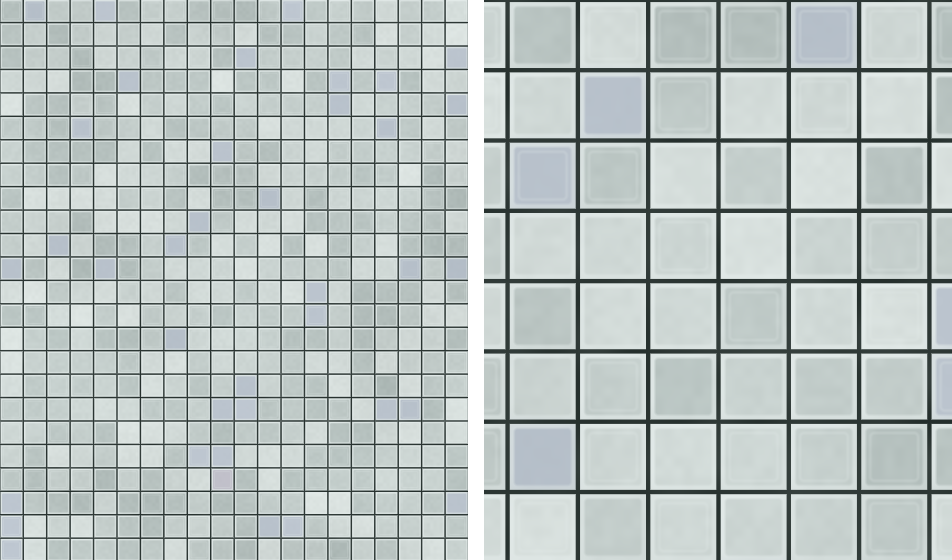
Left: the whole. Right: its middle third, enlarged.
Reproduce this pattern procedurally as a Shadertoy shader.

```glsl
#define COLUMNS 19.97
#define GRID_OFFSET vec2(0.008, 0.068)
#define LINE_HALF_WIDTH 0.031
#define RIM_WIDTH 0.095
#define LINE_COLOR vec3(0.14, 0.18, 0.17)
#define RIM_COLOR vec3(0.895, 0.925, 0.92)
#define DARK_TILE vec3(0.70, 0.745, 0.735)
#define LIGHT_TILE vec3(0.85, 0.88, 0.87)
#define BLUE_TILE vec3(0.715, 0.75, 0.805)
#define MAUVE_TILE vec3(0.74, 0.725, 0.78)
#define MOTTLE 0.025
#define DRIFT 0.075

float hash(vec2 p) {
    vec3 q = fract(p.xyx * 0.1031);
    q += dot(q, q.yzx + 33.33);
    return fract((q.x + q.y) * q.z);
}

float valueNoise(vec2 p) {
    vec2 cell = floor(p);
    vec2 f = fract(p);
    f = f * f * (3.0 - 2.0 * f);
    float low = mix(hash(cell), hash(cell + vec2(1.0, 0.0)), f.x);
    float high = mix(hash(cell + vec2(0.0, 1.0)), hash(cell + 1.0), f.x);
    return mix(low, high, f.y);
}

float roundedBox(vec2 p, float halfSize, float radius) {
    vec2 q = abs(p) - halfSize + radius;
    return length(max(q, 0.0)) + min(max(q.x, q.y), 0.0) - radius;
}

// Coverage of a shape from its signed distance
float coverage(float dist, float pixel) {
    return clamp(0.5 - dist / pixel, 0.0, 1.0);
}

// Soft square patches, some shared by neighbouring tiles
float stainAmount(vec2 uv) {
    vec2 p = uv + 0.5;
    vec2 cell = floor(p);
    vec2 blend = smoothstep(0.38, 0.62, fract(p));
    float total = 0.0;
    for (int i = 0; i < 4; i++) {
        vec2 corner = vec2(i % 2, i / 2);
        vec2 id = cell + corner;
        vec2 weight = mix(1.0 - blend, blend, corner);
        float cluster = valueNoise(id * 0.4 + 71.0);
        float chance = 0.02 + 0.22 * smoothstep(0.35, 0.8, cluster);
        total += weight.x * weight.y * step(hash(id + 53.0), chance);
    }
    return total;
}

vec3 tileColor(vec2 uv, vec2 id) {
    float tone = hash(id + 11.0);
    vec3 color = mix(DARK_TILE, LIGHT_TILE, mix(tone, tone * tone, 0.35));

    // Slow drift across the sheet and fine mottling
    color += DRIFT * (valueNoise(uv * 0.3 + 40.0) - 0.5);
    color += MOTTLE * (valueNoise(uv * 7.0) - 0.5);

    vec3 tint = mix(BLUE_TILE, MAUVE_TILE, step(0.93, hash(id + 29.0)));
    return mix(color, tint, 0.75 * stainAmount(uv));
}

void mainImage(out vec4 fragColor, in vec2 fragCoord) {
    float pixel = COLUMNS / iResolution.x;
    vec2 uv = fragCoord * pixel + GRID_OFFSET;
    vec2 id = floor(uv);
    vec2 local = fract(uv) - 0.5;
    vec3 color = tileColor(uv, id);

    // Pale bevel, stronger on the left and top
    float face = coverage(roundedBox(local, 0.5 - RIM_WIDTH, 0.05), max(pixel, 0.04));
    float bevel = 0.6 + 0.3 * smoothstep(-0.3, 0.3, local.y - local.x);
    bevel *= 0.65 + 0.35 * hash(id + 5.0);
    color = mix(color, RIM_COLOR, (1.0 - face) * bevel);

    // Faint inset frame on some tiles
    float frame = abs(roundedBox(local, 0.34, 0.06)) - 0.02;
    float framed = step(0.6, hash(id + 83.0));
    color = mix(color, RIM_COLOR, 0.2 * framed * coverage(frame, max(pixel, 0.03)));

    // Thin dark joints with slightly uneven strength
    vec2 joint = 0.5 - abs(local) - LINE_HALF_WIDTH;
    float lines = max(coverage(joint.x, pixel), coverage(joint.y, pixel));
    float strength = 0.9 + 0.1 * valueNoise(uv * 1.7 + 19.0);
    color = mix(color, LINE_COLOR, lines * strength);

    fragColor = vec4(color, 1.0);
}
```
